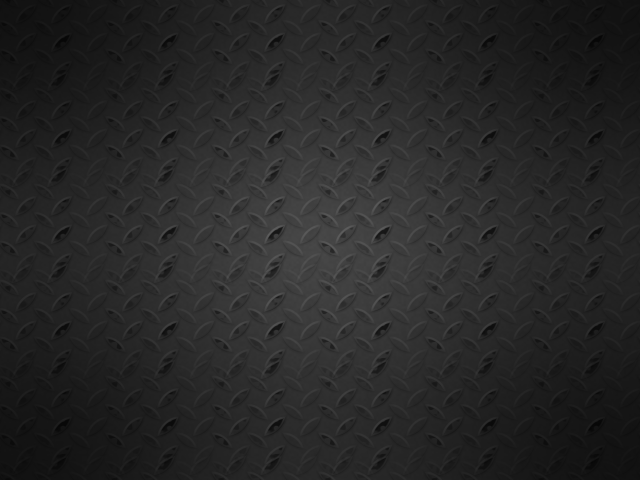
Give the GLSL for this pattern, as a WebGL 1 fragment shader.

```glsl
precision highp float;

uniform vec2 u_resolution;

const float PI = 3.14159265;
const vec2 TILES = vec2(6.0, 5.0);

float hash(vec2 p) {
  return fract(sin(dot(p, vec2(127.1, 311.7))) * 43758.5453);
}

// Value noise whose lattice wraps after the given period
float wrapNoise(vec2 p, vec2 period) {
  vec2 cell = floor(p);
  vec2 f = fract(p);
  f = f * f * (3.0 - 2.0 * f);
  vec2 lo = mod(cell, period);
  vec2 hi = mod(cell + 1.0, period);
  float bottom = mix(hash(lo), hash(vec2(hi.x, lo.y)), f.x);
  float top = mix(hash(vec2(lo.x, hi.y)), hash(hi), f.x);
  return mix(bottom, top, f.y);
}

vec2 rotate(vec2 p, float angle) {
  float c = cos(angle);
  float s = sin(angle);
  return vec2(c * p.x + s * p.y, c * p.y - s * p.x);
}

// Pointed lens lying along x, bounded by two circular arcs
float lens(vec2 p, vec2 halfSize) {
  float radius = dot(halfSize, halfSize) / (2.0 * halfSize.y);
  return length(vec2(p.x, abs(p.y) + radius - halfSize.y)) - radius;
}

// Relative brightness change caused by one raised tread
float tread(vec2 p, vec2 halfSize, float angle, float depth, float blotch, float aa) {
  vec2 q = rotate(p, angle);
  float d = lens(q, halfSize);
  float body = 1.0 - smoothstep(-aa, aa, d);
  float rim = 1.0 - smoothstep(0.0008, 0.0022 + aa, abs(d + 0.001));
  float lit = smoothstep(-halfSize.y, halfSize.y, q.y);
  float inner = 1.0 - smoothstep(-0.005, -0.0015, d);
  float hollow = inner * (0.12 + depth * 0.55 * smoothstep(0.35, 0.75, blotch));
  float shadow = (1.0 - body) * (1.0 - smoothstep(0.0, 0.007, d)) * (1.0 - lit);
  return rim * mix(-0.2, 0.34, lit) + 0.05 * body - hollow - 0.2 * shadow;
}

// Offset to the nearest wrapped copy of a tread centre
vec2 nearest(vec2 t, vec2 centre, vec2 tileSize) {
  return (fract(t - centre + 0.5) - 0.5) * tileSize;
}

float plateRelief(vec2 t, vec2 tileSize, float aa) {
  vec2 blotchGrid = vec2(27.0, 24.0);
  float blotch = wrapNoise(t * blotchGrid, blotchGrid);
  float relief = 0.0;
  for (int row = 0; row < 4; row++) {
    for (int col = 0; col < 3; col++) {
      float i = float(col);
      float j = float(row);
      float vary = 0.85 + 0.3 * hash(vec2(i, j));

      // Rising treads; the lowest two rows overlap and fade
      float rowY = max(0.355 - 0.296 * j, -0.35);
      vec2 rising = vec2(-0.09 + i / 3.0 - 0.035 * step(2.5, j), rowY);
      float strength = vary * mix(0.75, 1.0, 0.5 * i) * mix(1.0, 0.65, step(1.5, j));
      relief += strength * tread(nearest(t, rising, tileSize),
        vec2(0.029, 0.0095), 0.74, 0.5 * i, blotch, aa);

      // Falling treads, smaller and dimmer
      vec2 falling = vec2(0.08 + i / 3.0, 0.505 - 0.296 * j);
      strength = vary * mix(0.75, 0.5, 0.5 * i) * mix(1.0, 0.4, step(2.5, j));
      relief += strength * tread(nearest(t, falling, tileSize),
        vec2(0.026, 0.0085), -0.63, 1.0 - 0.5 * i, blotch, aa);
    }
  }
  return relief;
}

// Central glow that falls off smoothly and wraps at the edges
float glow(vec2 uv) {
  vec2 c = cos(PI * uv);
  float falloff = c.x * c.x + 0.85 * c.y * c.y;
  return 0.275 - 0.13 * pow(max(falloff, 0.00001), 0.75);
}

void main() {
  vec2 uv = gl_FragCoord.xy / u_resolution;
  vec2 tileSize = vec2(u_resolution.x / u_resolution.y, 1.0) / TILES;
  float aa = 0.7 / u_resolution.y;
  vec2 t = (uv - 0.5) * TILES;

  // Fine metal grain
  vec2 grainGrid = vec2(256.0, 192.0);
  float grain = wrapNoise(uv * grainGrid, grainGrid) - 0.5;

  float shade = glow(uv) * (1.0 + plateRelief(t, tileSize, aa) + 0.06 * grain);
  gl_FragColor = vec4(vec3(clamp(shade, 0.0, 1.0)), 1.0);
}
```
